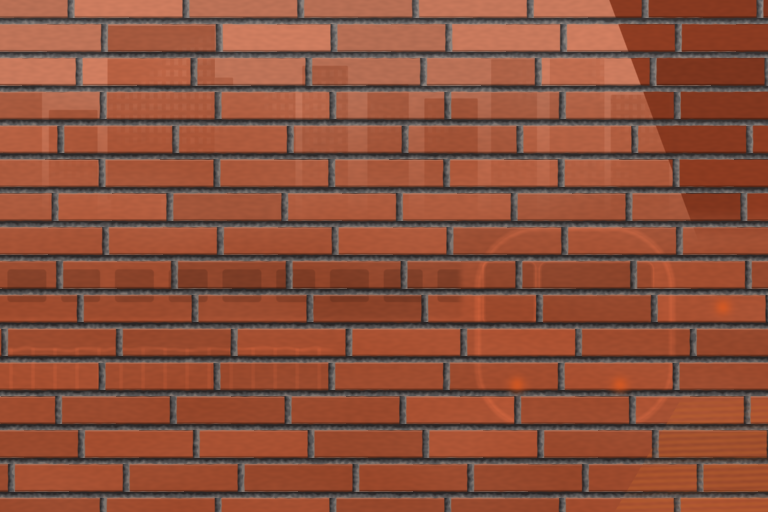
A WebGL 2 fragment shader for this texture:

```glsl
#version 300 es
precision highp float;
// Glossy red brick wall in running courses, with a faint city and train reflected across it.

uniform vec2 u_resolution;
out vec4 outColor;

// Lengths are fractions of the canvas height; y runs down from the top.
const vec2 PITCH = vec2(0.2242, 0.0661);
const vec2 JOINT = vec2(0.0134, 0.0122);
const float FIRST_JOINT = 0.041;
const float CORNER = 0.0018;
const float EDGE_WEAR = 0.0010;
const float BRICK_VARIATION = 0.07;
const float REFLECTION = 0.55;
// Joint position of each course, as a fraction of a brick.
const float COURSE_SHIFT[16] = float[16](
  0.62, 0.91, 0.69, 0.90, 0.53, 0.89, 0.48, 0.92,
  0.52, 0.70, 0.04, 0.89, 0.51, 0.71, 0.10, 0.90);

const vec3 BRICK = vec3(0.60, 0.27, 0.155);
const vec3 BRICK_SKY = vec3(0.76, 0.46, 0.35);
const vec3 BRICK_SHADE = vec3(0.50, 0.20, 0.105);
const vec3 BRICK_EDGE = vec3(0.76, 0.50, 0.40);
const vec3 MORTAR = vec3(0.34, 0.33, 0.33);
const vec3 MORTAR_DARK = vec3(0.16, 0.145, 0.145);
const vec3 MORTAR_LIGHT = vec3(0.55, 0.50, 0.47);
const vec3 LAMP = vec3(0.90, 0.36, 0.12);
const vec3 PAVING = vec3(0.76, 0.40, 0.18);

float hash(vec2 p) {
  p = fract(p * vec2(0.1031, 0.1137));
  p += dot(p, p.yx + 33.33);
  return fract((p.x + p.y) * p.x * 7.31);
}

float cornerSlope(vec2 cell, vec2 offset) {
  float a = 6.2832 * hash(cell);
  return dot(vec2(cos(a), sin(a)), offset);
}

// Gradient noise, about -0.7 to 0.7
float noise(vec2 p) {
  vec2 i = floor(p), f = p - i, e = vec2(1, 0);
  vec2 u = f * f * f * (f * (f * 6.0 - 15.0) + 10.0);
  return mix(mix(cornerSlope(i, f), cornerSlope(i + e.xy, f - e.xy), u.x),
             mix(cornerSlope(i + e.yx, f - e.yx), cornerSlope(i + 1.0, f - 1.0), u.x), u.y);
}

float roundBox(vec2 p, vec2 halfSize, float r) {
  vec2 d = abs(p) - halfSize + r;
  return length(max(d, 0.0)) + min(max(d.x, d.y), 0.0) - r;
}

float fill(float d, float soft) { return 1.0 - smoothstep(-soft, soft, d); }

// Towers of hashed width and height, with rows of windows
float skyline(vec2 p, float px) {
  float cover = fill(roundBox(p - vec2(0.315, 0.22), vec2(0.105, 0.17), 0.003), px);
  for (int i = 0; i < 11; i++) {
    float k = float(i), r = hash(vec2(k + 3.0, 17.0));
    vec2 center = vec2(0.02 + 0.123 * k, 0.10 + 0.13 * r + 0.20);
    float d = roundBox(p - center, vec2(0.035 + 0.035 * hash(vec2(k, 5.0)), 0.20), 0.003);
    cover = max(cover, fill(d, px) * (0.6 + 0.4 * r));
  }
  vec2 w = abs(fract(p / vec2(0.016, 0.022)) - 0.5);
  float panes = fill(max(w.x - 0.25, w.y - 0.28), 0.12);
  float glazed = smoothstep(-0.1, 0.3, noise(p * 7.0 + 4.0));
  return cover * (1.0 - 0.3 * panes * glazed) * (1.0 - smoothstep(0.30, 0.46, p.y));
}

// Train front, a line of carriages and a railing; positive is lighter
float train(vec2 p, float px) {
  float body = roundBox(p - vec2(1.123, 0.64), vec2(0.19, 0.195), 0.12);
  float s = 0.15 * fill(body, px) + 0.35 * fill(abs(body) - 0.006, 0.004);
  vec2 q = p - vec2(1.065, 0.572);
  float panes = min(roundBox(q + vec2(0.07, 0.0), vec2(0.05, 0.06), 0.012),
                    roundBox(q - vec2(0.10, 0.0), vec2(0.11, 0.06), 0.015));
  s += 0.22 * fill(abs(panes) - 0.003, 0.002) - 0.38 * fill(panes, px);
  vec2 c = vec2((fract(p.x / 0.105) - 0.5) * 0.105, p.y - 0.558);
  float carriage = fill(p.x - 0.90, 0.01);
  s -= carriage * 0.40 * fill(roundBox(c, vec2(0.038, 0.032), 0.007), 0.002);
  s -= carriage * 0.20 * fill(abs(p.y - 0.565) - 0.055, 0.006);
  float post = fill(abs(fract(p.x / 0.043) - 0.5) - 0.08, 0.05) * fill(abs(p.y - 0.725) - 0.045, 0.004);
  float rail = fill(abs(p.y - 0.682 - 0.006 * noise(p * 30.0)) - 0.003, 0.003);
  return s + fill(p.x - 0.65, 0.02) * (0.35 * rail + 0.22 * post);
}

void main() {
  float px = 1.0 / u_resolution.y;
  vec2 p = vec2(gl_FragCoord.x, u_resolution.y - gl_FragCoord.y) * px;

  // Courses and bricks
  float v = (p.y - FIRST_JOINT) / PITCH.y + 1.0;
  float course = floor(v);
  float u = p.x / PITCH.x - COURSE_SHIFT[int(mod(course, 16.0))];
  vec2 id = vec2(floor(u) + 9.0, course + 2.0);
  vec2 q = (fract(vec2(u, v)) - 0.5) * PITCH;
  vec2 halfBrick = 0.5 * (PITCH - JOINT);
  float d = roundBox(q, halfBrick, CORNER) + EDGE_WEAR * noise(p * 70.0);
  float brickMask = fill(d, px);

  // Brick faces with sky glow, skyline and shade
  float grain = noise(p * vec2(55.0, 140.0)), cloud = noise(p * vec2(4.0, 9.0));
  float glow = (1.0 - smoothstep(0.02, 0.62, p.y)) * (1.0 - 0.65 * skyline(p, px));
  float shade = smoothstep(-px, px, p.x - 1.19 - 0.37 * p.y) * (1.0 - smoothstep(0.40, 0.48, p.y));
  vec3 face = mix(BRICK, BRICK_SKY, clamp(glow + 0.14 + 0.15 * cloud, 0.0, 1.0));
  face = mix(face, BRICK_SHADE, 0.92 * shade);
  face *= 1.0 + BRICK_VARIATION * (2.0 * hash(id) - 1.0) + 0.05 * grain;
  face *= 1.0 + REFLECTION * train(p, px) * 0.6;

  // Bright upper arris, dark lower arris
  float fromTop = q.y + halfBrick.y, fromBottom = halfBrick.y - q.y;
  face = mix(face, BRICK_EDGE, 0.55 * (1.0 - shade) * (1.0 - smoothstep(0.001, 0.004, fromTop)));
  face *= 1.0 - 0.35 * (1.0 - smoothstep(0.001, 0.005, fromBottom));

  // Mortar, shadowed beneath and beside each brick
  float bed = (fract(v + 0.5) - 0.5) * PITCH.y / JOINT.y + 0.5;
  float head = (fract(u + 0.5) - 0.5) * PITCH.x / JOINT.x + 0.5;
  float depth = abs(q.y) < halfBrick.y ? head + 0.2 : bed;
  float rough = noise(p * 130.0) + 0.5 * noise(p * 45.0);
  vec3 mortar = mix(MORTAR_DARK, MORTAR, smoothstep(0.15, 0.75, depth + 0.3 * rough));
  mortar = mix(mortar, MORTAR_LIGHT, 0.75 * smoothstep(0.65, 1.15, depth + 0.5 * rough));
  vec3 color = mix(mortar + 0.05 * glow, face, brickMask);

  // Ribbed paving and glowing lamps in the reflection
  float paved = smoothstep(-px, px, p.x - 1.33 + 0.59 * (p.y - 0.78)) * smoothstep(0.76, 0.80, p.y);
  float rib = 0.5 + 0.5 * sin(6.2832 * (p.y + 0.03 * p.x) / 0.0125);
  color = mix(color, PAVING, paved * (0.10 + 0.30 * rib) * (0.3 + 0.7 * brickMask));
  for (int i = 0; i < 3; i++) {
    vec2 lamp = vec2(1.01 + 0.201 * float(i), i == 2 ? 0.60 : 0.752);
    color = mix(color, LAMP, 0.65 * exp(-dot(p - lamp, p - lamp) / 0.00022));
  }
  outColor = vec4(clamp(color, 0.0, 1.0), 1.0);
}
```
